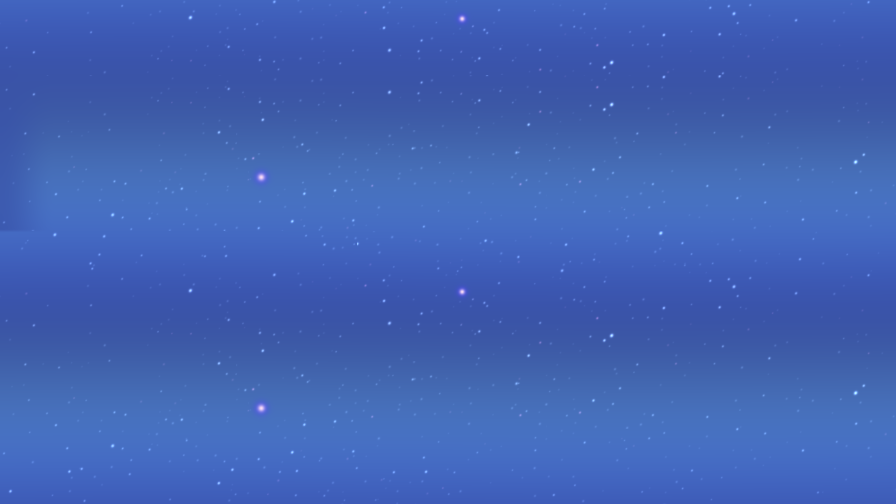
Give the GLSL for this background, as a Shadertoy shader.

```glsl
// Blue twilight sky in two soft bands, with a star field that repeats down the canvas.

const float TAU = 6.2831853;
const float PERIOD = 0.4583;   // band and star repeat, in canvas heights

vec2 hash2(vec2 p) {
    vec3 q = fract(p.xyx * vec3(0.1031, 0.1030, 0.0973));
    q += dot(q, q.yzx + 33.33);
    return fract((q.xx + q.yz) * q.zy);
}

// Soft round dot, never thinner than a pixel can show
float dot2d(vec2 d, float radius) {
    radius = max(radius, 0.55 / iResolution.y);
    return exp(-dot(d, d) / (radius * radius));
}

// One star at most per cell, with random place, size, brightness and tint
vec3 starLayer(vec2 p, float cells, float density, float radius, float gain) {
    vec2 id = floor(p * cells);
    vec2 place = hash2(id + cells);
    vec2 kind = hash2(id + cells + 57.0);
    vec2 d = (fract(p * cells) - mix(vec2(0.12), vec2(0.88), place)) / cells;
    d.y += 0.2 * d.x;                                    // slight smear
    float glow = dot2d(d, radius * mix(0.8, 1.2, kind.y));
    float level = gain * mix(0.3, 1.0, kind.y * kind.y);
    vec3 tint = mix(vec3(0.75, 0.88, 0.95), vec3(1.0, 0.55, 0.65), step(0.9, place.x));
    return tint * glow * level * step(kind.x, density);
}

// Large star: pale core inside a violet halo
vec3 brightStar(vec3 color, vec2 d, float radius) {
    color = mix(color, vec3(0.30, 0.28, 0.95), 0.85 * dot2d(d, radius * 1.9));
    return mix(color, vec3(0.97, 0.86, 0.96), dot2d(d, radius));
}

// Blue and green peak apart, so each band shifts hue as it fades
vec3 skyBands(vec2 p) {
    float t = (p.y + 0.03 * smoothstep(0.3, 0.0, p.y)) / PERIOD;
    t += 0.006 * sin(p.x * 3.2 + 0.6);
    float warm = cos(TAU * (t - 0.85));
    float blue = cos(TAU * (t + 0.045));
    return vec3(0.254, 0.386, 0.708) + vec3(0.026, 0.057, 0.0) * warm
         + vec3(0.0, 0.0, 0.057) * blue;
}

void mainImage(out vec4 fragColor, in vec2 fragCoord) {
    vec2 p = fragCoord / iResolution.y;
    p.y = 1.0 - p.y;                                     // measured from the top

    vec3 color = skyBands(p);

    // Dark left margin, cut off where the second repeat begins
    float margin = smoothstep(0.11, 0.0, p.x) * smoothstep(0.08, 0.25, p.y)
                 * smoothstep(PERIOD + 0.004, PERIOD - 0.004, p.y);
    color = mix(color, vec3(0.22, 0.32, 0.66), 0.7 * margin);

    // The upper half reuses the lower star field, with a jump near the top
    vec2 s = p;
    if (p.y < 0.148) s.y += 0.5417;
    else if (p.y < PERIOD) s.y += PERIOD;

    // Faint dust and fine stars crowd toward the middle of the canvas
    float crowd = exp(-pow((p.x - 0.87) / 0.45, 2.0));
    color += starLayer(s + 0.83, 44.0, 0.12 + 0.18 * crowd, 0.0020, 0.13);
    color += starLayer(s, 26.0, 0.16 + 0.20 * crowd, 0.0020, 0.32);
    color += starLayer(s + 0.37, 17.0, 0.16 + 0.14 * crowd, 0.0022, 0.50);
    color += starLayer(s + 1.71, 9.0, 0.24, 0.0029, 0.95);

    color = brightStar(color, s - vec2(0.917, 0.579), 0.0050);
    color = brightStar(color, s - vec2(0.5185, 0.810), 0.0066);

    fragColor = vec4(clamp(color, 0.0, 1.0), 1.0);
}
```
